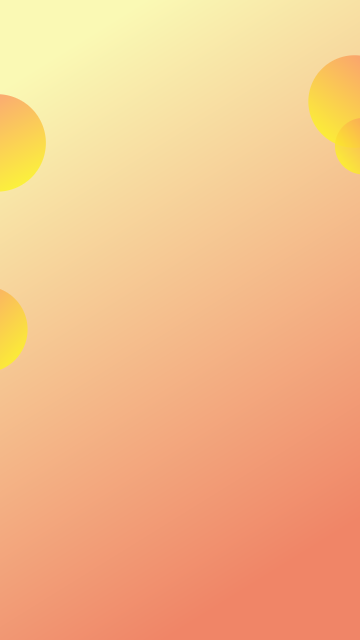
This background is drawn by a WebGL 2 fragment shader. Its source:

```glsl
#version 300 es
precision highp float;
// Warm diagonal gradient from pale yellow to coral, with translucent discs at the sides.

#define PALE      vec3(0.980, 0.975, 0.705)
#define CORAL     vec3(0.940, 0.522, 0.404)
#define YELLOW    vec3(0.988, 0.955, 0.130)
#define ORANGE    vec3(0.980, 0.570, 0.400)
#define SLANT     0.62   // sideways share of the backdrop gradient
#define FADE_FROM 0.255  // where the backdrop leaves the pale tone
#define FADE_TO   2.06   // where it settles on coral
#define OPACITY   0.80   // of each disc
#define DISCS     4

uniform vec2 u_resolution;
out vec4 fragColor;

// Discs as centre x, centre y (measured down from the top), radius; unit = canvas width
const vec3 discs[DISCS] = vec3[](
    vec3(-0.008, 0.397, 0.1354),
    vec3(-0.044, 0.915, 0.1206),
    vec3( 0.985, 0.282, 0.1285),
    vec3( 1.009, 0.406, 0.0785));

// Direction in which each disc turns yellow
const vec2 glowDirs[DISCS] = vec2[](
    vec2( 0.45, 0.89), vec2( 0.70, 0.71),
    vec2(-0.60, 0.80), vec2(-0.75, 0.66));

vec3 backdrop(vec2 p) {
    float t = (p.y + SLANT * p.x - FADE_FROM) / (FADE_TO - FADE_FROM);
    return mix(PALE, CORAL, clamp(t, 0.0, 1.0));
}

// Lays one gradient-filled disc over the colour below it
vec3 addDisc(vec3 below, vec2 p, vec3 disc, vec2 glowDir, float pixel) {
    vec2 offset = p - disc.xy;
    float coverage = clamp(0.5 - (length(offset) - disc.z) / pixel, 0.0, 1.0);
    float t = clamp(0.5 + 0.5 * dot(offset, glowDir) / disc.z, 0.0, 1.0);
    return mix(below, mix(ORANGE, YELLOW, t), OPACITY * coverage);
}

void main() {
    float pixel = 1.0 / u_resolution.x;
    vec2 p = vec2(gl_FragCoord.x, u_resolution.y - gl_FragCoord.y) * pixel;

    vec3 color = backdrop(p);
    for (int i = 0; i < DISCS; i++) {
        color = addDisc(color, p, discs[i], glowDirs[i], pixel);
    }
    fragColor = vec4(color, 1.0);
}
```
